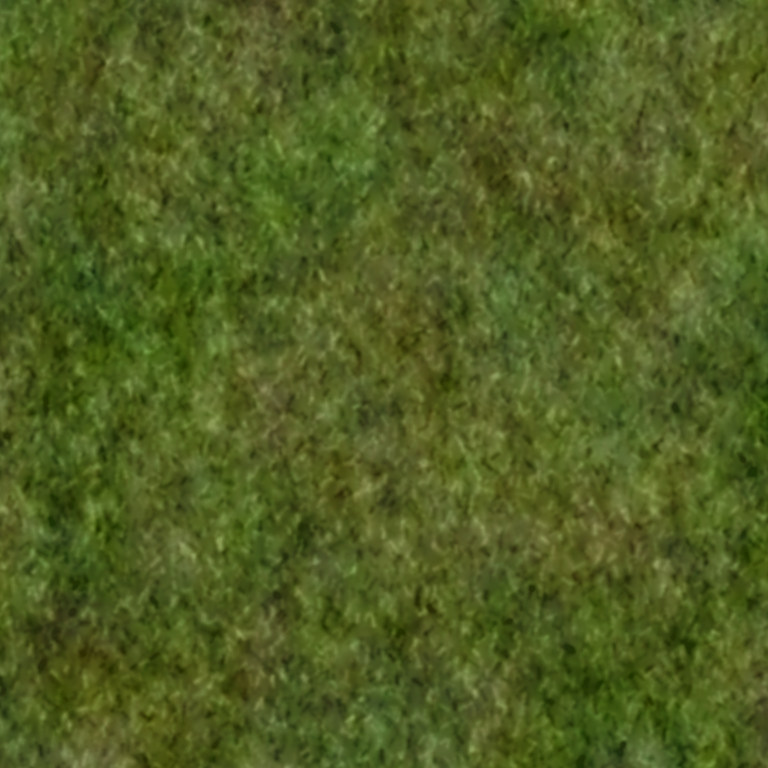
This texture is drawn by a Shadertoy shader. Its source:

```glsl
// Soft, mossy lawn seen from above: short blurred blades over mottled turf.
// Layered noise sets shade and hue patches, jittered grids scatter the blades,
// and the summed shade is mapped through a dark-to-pale olive ramp.

float hash(vec2 p) {
    return fract(sin(dot(p, vec2(127.1, 311.7))) * 43758.5453);
}

float noise(vec2 p) {
    vec2 cell = floor(p);
    vec2 f = fract(p);
    f = f * f * (3.0 - 2.0 * f);
    float low = mix(hash(cell), hash(cell + vec2(1, 0)), f.x);
    float high = mix(hash(cell + vec2(0, 1)), hash(cell + vec2(1, 1)), f.x);
    return mix(low, high, f.y);
}

// Fractal noise, centred on zero
float patches(vec2 p) {
    float sum = 0.0;
    float amplitude = 0.5;
    for (int i = 0; i < 3; i++) {
        sum += amplitude * (noise(p) - 0.5);
        p = mat2(1.6, 1.2, -1.2, 1.6) * p + 17.3;
        amplitude *= 0.6;
    }
    return sum;
}

// One layer of blades: x is the change of shade, y the change of hue
vec2 bladeLayer(vec2 p, float seed) {
    vec2 cell = floor(p);
    vec2 total = vec2(0.0);
    for (int y = -1; y <= 1; y++) {
        for (int x = -1; x <= 1; x++) {
            vec2 id = cell + vec2(x, y);
            vec2 key = id + seed * 31.7;
            vec2 root = id + vec2(hash(key), hash(key + 5.3));

            // Leaning mostly upright
            float angle = (hash(key + 9.1) + hash(key + 2.7) - 1.0) * 1.5;
            vec2 along = vec2(sin(angle), cos(angle));
            vec2 d = p - root;
            float len = mix(0.08, 0.4, hash(key + 13.9));
            float t = dot(d, along);
            float across = dot(d, vec2(along.y, -along.x));

            // Blurred capsule
            float gap = length(vec2(across, max(abs(t) - len, 0.0)));
            float mask = 1.0 - smoothstep(-0.1, 0.38, gap);
            float shade = hash(key + 17.1) - 0.47;
            total += mask * vec2(shade, hash(key + 27.3) - 0.5);
        }
    }
    return total;
}

void mainImage(out vec4 fragColor, in vec2 fragCoord) {
    vec2 uv = fragCoord / iResolution.y;

    // Mottled turf, from broad patches to soft grain
    float shade = 0.49 + 0.42 * patches(uv * vec2(9.0, 6.0) + 3.1);
    shade += 0.30 * (noise(uv * vec2(25.0, 17.0) + 40.0) - 0.5);
    shade += 0.36 * (noise(uv * vec2(50.0, 38.0) + 71.0) - 0.5);

    // Blades in turned and shifted grids
    vec2 blades = vec2(0.0);
    for (int i = 0; i < 5; i++) {
        float layer = float(i);
        float turn = 0.11 * (layer - 2.0);
        mat2 spin = mat2(cos(turn), sin(turn), -sin(turn), cos(turn));
        blades += bladeLayer(spin * uv * (44.0 + 5.0 * layer) + layer * 7.7, layer + 1.0);
    }
    shade = clamp(shade + 0.66 * blades.x, -0.05, 1.25);

    // Olive ramp: deep shadow, turf, pale tips
    vec3 shadow = vec3(0.16, 0.205, 0.03);
    vec3 turf = vec3(0.31, 0.37, 0.12);
    vec3 tips = vec3(0.46, 0.53, 0.265);
    vec3 color = mix(shadow, turf, min(shade * 2.0, 1.0));
    color = mix(color, tips, max(shade * 2.0 - 1.0, 0.0));

    // Drift between dry brown and fresh green, and between dull and vivid
    float fresh = patches(uv * vec2(9.0, 6.5) + 90.0) + 0.16 * blades.y;
    float dull = patches(uv * vec2(14.0, 11.0) + 55.0);
    dull += 0.2 * (noise(uv * 50.0 + 23.0) - 0.5);
    color += fresh * vec3(-0.12, 0.05, -0.03);
    color += dull * vec3(0.0, -0.03, 0.13);

    fragColor = vec4(clamp(color, 0.0, 1.0), 1.0);
}
```
